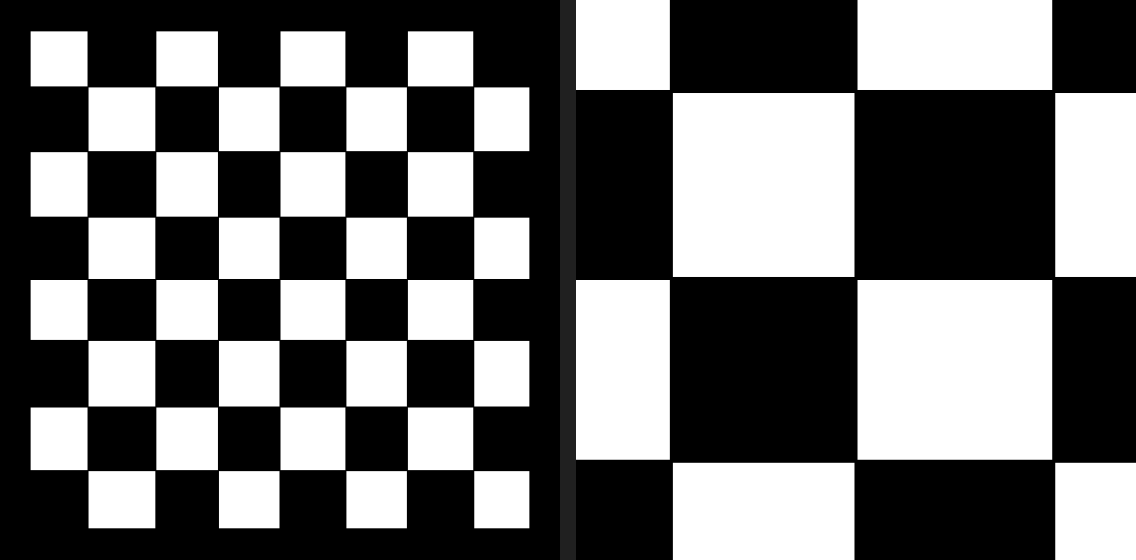
Left: the whole. Right: its middle third, enlarged.
Write a Shadertoy shader that draws this pattern.

```glsl
// Draws an eight by eight black and white checkerboard with uneven cells and a black border.

const int CELLS = 8;
const float HALF_GAP = 0.0009; // black hairline where cells meet
const vec3 BLACK = vec3(0.0);
const vec3 WHITE = vec3(1.0);

// Slightly irregular cell boundaries, left to right and bottom to top
const float COLUMN_EDGES[9] = float[9](
    0.0538, 0.1572, 0.2783, 0.3901, 0.5000, 0.6177, 0.7275, 0.8460, 0.9462);
const float ROW_EDGES[9] = float[9](
    0.0557, 0.1596, 0.2732, 0.3921, 0.5009, 0.6122, 0.7292, 0.8448, 0.9449);

// Antialiased coverage of the interval from low to high
float bandCoverage(float position, float low, float high, float pixel) {
    float inside = min(position - low, high - position);
    return clamp(inside / pixel + 0.5, 0.0, 1.0);
}

// Total coverage of the even (x) and odd (y) bands along one axis
vec2 alternatingBands(float position, float edges[9], float gap, float pixel) {
    vec2 bands = vec2(0.0);
    for (int i = 0; i < CELLS; i++) {
        bands[i % 2] += bandCoverage(position, edges[i] + gap, edges[i + 1] - gap, pixel);
    }
    return bands;
}

void mainImage(out vec4 fragColor, in vec2 fragCoord) {
    // Centred square canvas from 0 to 1
    float pixel = 1.0 / min(iResolution.x, iResolution.y);
    vec2 uv = (fragCoord - 0.5 * iResolution.xy) * pixel + 0.5;

    vec2 columns = alternatingBands(uv.x, COLUMN_EDGES, HALF_GAP, pixel);
    vec2 rows = alternatingBands(uv.y, ROW_EDGES, HALF_GAP, pixel);

    // White cells join an even band with an odd one
    float checker = dot(columns, rows.yx);
    fragColor = vec4(mix(BLACK, WHITE, checker), 1.0);
}
```
